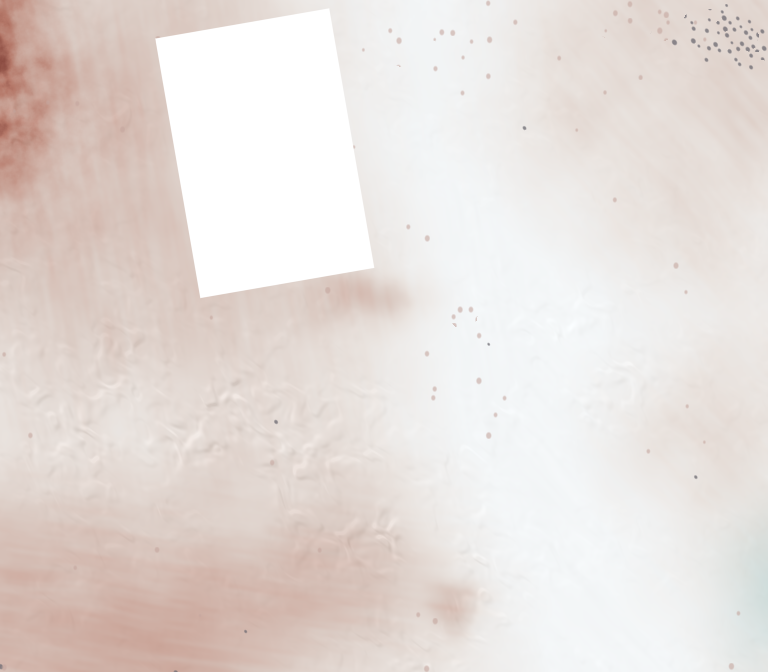
Write a WebGL 2 fragment shader that draws this texture.

```glsl
#version 300 es
precision highp float;
uniform vec2 u_resolution;
out vec4 fragColor;

float hash(vec2 p) {
  vec3 q = fract(vec3(p.xyx) * 0.1031);
  q += dot(q, q.yzx + 33.33);
  return fract((q.x + q.y) * q.z);
}

float noise(vec2 p) {
  vec2 i = floor(p), f = fract(p);
  f = f * f * (3.0 - 2.0 * f);
  return mix(mix(hash(i), hash(i + vec2(1, 0)), f.x),
             mix(hash(i + vec2(0, 1)), hash(i + vec2(1, 1)), f.x), f.y);
}

float fbm(vec2 p) {
  float sum = 0.0, amp = 0.5;
  for (int i = 0; i < 5; i++) {
    sum += amp * noise(p);
    p = mat2(0.8, 0.6, -0.6, 0.8) * p * 2.03 + 17.3;
    amp *= 0.5;
  }
  return sum / 0.97;
}

mat2 rotation(float a) {
  return mat2(cos(a), -sin(a), sin(a), cos(a));
}

float blob(vec2 p, vec2 center, vec2 radius) {
  vec2 d = (p - center) / radius;
  return exp(-dot(d, d));
}

// Bristle marks running along the given angle
float bristles(vec2 p, float angle) {
  vec2 q = rotation(angle) * p;
  q.y += 0.012 * noise(q * 9.0);
  return 0.6 * noise(q * vec2(9, 75)) + 0.4 * noise(q * vec2(24, 150) + 40.0) - 0.5;
}

// Height of the raised paint
float paste(vec2 p) {
  vec2 q = p + 0.016 * vec2(noise(p * 32.0), noise(p * 32.0 + 51.0));
  q = rotation(-0.9) * q;
  return smoothstep(0.35, 0.8, noise(q * vec2(45, 85))) + 0.45 * noise(q * vec2(90, 140));
}

// Scattered round flecks, more of them where density is high
float flecks(vec2 p, float scale, float density) {
  vec2 cell = floor(p * scale);
  vec2 center = 0.3 + 0.4 * vec2(hash(cell + 3.1), hash(cell + 8.7));
  float radius = 0.12 + 0.16 * hash(cell + 5.3);
  float d = length((fract(p * scale) - center) * vec2(1.0, 0.8));
  return step(hash(cell), density) * (1.0 - smoothstep(radius - 0.1, radius + 0.12, d));
}

vec3 pigment(float t) {
  vec3 c = mix(vec3(0.955, 0.965, 0.97), vec3(0.915, 0.89, 0.872), clamp(t, 0.0, 1.0));
  c = mix(c, vec3(0.86, 0.8, 0.77), clamp(t - 1.0, 0.0, 1.0));
  c = mix(c, vec3(0.82, 0.71, 0.67), clamp(t - 2.0, 0.0, 1.0));
  c = mix(c, vec3(0.78, 0.62, 0.57), clamp(t - 3.0, 0.0, 1.0));
  c = mix(c, vec3(0.71, 0.47, 0.41), clamp(t - 4.0, 0.0, 1.0));
  return mix(c, vec3(0.54, 0.29, 0.25), clamp(t - 5.0, 0.0, 1.0));
}

void main() {
  vec2 p = gl_FragCoord.xy / u_resolution.y;
  vec2 w = p + 0.13 * (vec2(fbm(p * 5.0), fbm(p * 5.0 + 31.0)) - 0.5);

  // Broad washes of rose over a pale ground
  float rust = blob(w, vec2(0.0, 0.86), vec2(0.13, 0.2));
  float t = 0.85 + 1.8 * blob(w, vec2(0.02, 0.8), vec2(0.44, 0.36));
  t += 2.3 * blob(w, vec2(-0.02, 0.88), vec2(0.08, 0.17));
  t += 2.4 * blob(w, vec2(0.1, 0.03), vec2(0.4, 0.2));
  t += 1.1 * blob(w, vec2(0.45, 0.15), vec2(0.2, 0.13));
  t += 0.8 * blob(w, vec2(1.02, 0.88), vec2(0.24, 0.2));
  t += 0.5 * blob(w, vec2(1.08, 0.36), vec2(0.14, 0.1));
  t += 1.5 * blob(w, vec2(0.54, 0.58), vec2(0.09, 0.045));
  t += 1.6 * blob(w, vec2(0.69, 0.09), vec2(0.04, 0.035));
  float paleBand = (w.x - 0.9 + 0.3 * w.y) / 0.17;
  t -= 1.05 * exp(-paleBand * paleBand) + 0.5 * blob(w, vec2(0.93, 0.54), vec2(0.16, 0.09));
  t += 1.5 * (fbm(p * 6.0 + 9.0) - 0.5) * smoothstep(-0.2, 1.6, t);
  t += rust * (3.2 * (fbm(p * 32.0) - 0.5) + 0.3);

  // Brush strokes change direction from one area to the next
  float low = 1.0 - smoothstep(0.2, 0.42, w.y);
  float right = smoothstep(0.72, 0.88, w.x);
  float stroke = mix(bristles(p, 1.75), bristles(p, -0.85), right);
  stroke = mix(stroke, bristles(p, -0.15), low * (1.0 - right));
  t += stroke * (0.25 + 0.22 * clamp(t, 0.0, 3.0));
  vec3 color = pigment(t);
  color += 0.018 * stroke;

  // Raised paint lit from the upper left
  float impasto = 0.15 + blob(w, vec2(0.36, 0.35), vec2(0.2, 0.13));
  impasto += blob(w, vec2(0.64, 0.17), vec2(0.11, 0.17)) + 0.8 * blob(w, vec2(0.88, 0.47), vec2(0.1, 0.06));
  impasto += 0.5 * blob(w, vec2(0.1, 0.4), vec2(0.2, 0.2)) + 0.5 * rust;
  impasto *= smoothstep(0.25, 0.65, fbm(p * 11.0 + 70.0));
  float relief = paste(p) - paste(p + vec2(-0.003, 0.004));
  color += vec3(0.085, 0.09, 0.095) * impasto * clamp(relief, -0.8, 0.6);

  // Cool tint and flecks
  color -= vec3(0.11, 0.035, 0.025) * blob(w, vec2(1.17, 0.13), vec2(0.1, 0.12));
  float slate = 0.75 * blob(w, vec2(1.11, 0.95), vec2(0.05, 0.045));
  color = mix(color, vec3(0.42, 0.41, 0.44), 0.75 * flecks(rotation(0.6) * p, 85.0, slate));
  float rosy = 0.28 * blob(p, vec2(0.69, 0.53), vec2(0.035, 0.03));
  rosy += 0.2 * blob(p, vec2(0.7, 0.97), vec2(0.1, 0.05)) + 0.2 * blob(p, vec2(0.94, 0.97), vec2(0.08, 0.04));
  color = mix(color, vec3(0.77, 0.65, 0.62), 0.6 * flecks(p, 75.0, rosy + 0.006));

  // Tilted blank card
  vec2 card = abs(rotation(0.172) * (p - vec2(0.394, 0.772))) - vec2(0.1314, 0.196);
  float edge = max(card.x, card.y) * u_resolution.y;
  color = mix(vec3(1.0), color, smoothstep(-0.7, 0.7, edge));
  fragColor = vec4(clamp(color, 0.0, 1.0), 1.0);
}
```
